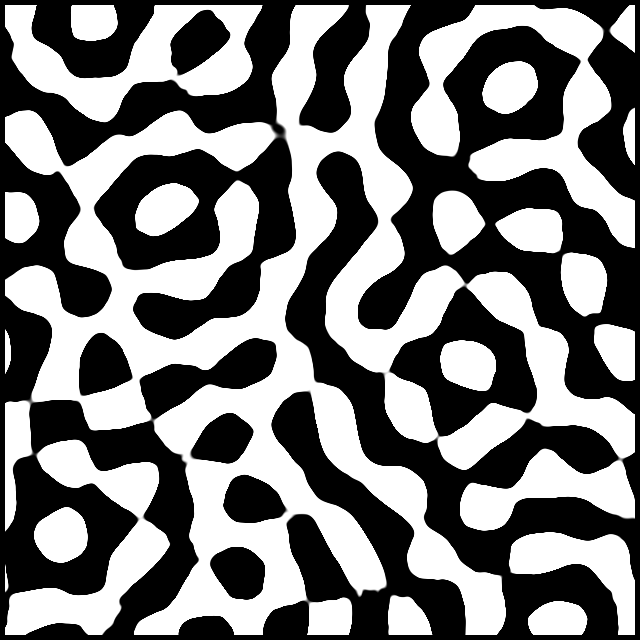
Write a WebGL 1 fragment shader that draws this pattern.

```glsl
precision highp float;

uniform vec2 u_resolution;

const float TAU = 6.28319;
const float WAVELENGTH = 0.105;
const float FRAME_WIDTH = 0.0078;
const int WAVE_COUNT = 16;
const int RING_SAMPLES = 14;
const vec3 INK = vec3(0.0);
const vec3 PAPER = vec3(1.0);

float hash(float n) {
  return fract(sin(n * 12.9898 + 4.137) * 43758.55);
}

vec2 direction(float angle) {
  return vec2(cos(angle), sin(angle));
}

// Layered sines of nearly equal wavelength, spread over all directions
float waveField(vec2 p, float wavelength) {
  float sum = 0.0;
  for (int i = 0; i < WAVE_COUNT; i++) {
    float id = float(i);
    float angle = 0.5 * TAU * (id + hash(id)) / float(WAVE_COUNT);
    float frequency = TAU / wavelength * mix(0.92, 1.08, hash(id + 31.0));
    sum += cos(frequency * dot(p, direction(angle)) + TAU * hash(id + 67.0));
  }
  return sum * sqrt(2.0 / float(WAVE_COUNT));
}

// Soft two-state response of the waves
float activation(vec2 p, float wavelength) {
  float f = waveField(p, wavelength);
  return f / sqrt(0.3 + f * f);
}

float ringAverage(vec2 p, float radius, float wavelength) {
  float sum = 0.0;
  for (int i = 0; i < RING_SAMPLES; i++) {
    float angle = TAU * float(i) / float(RING_SAMPLES);
    sum += activation(p + radius * direction(angle), wavelength);
  }
  return sum / float(RING_SAMPLES);
}

// Near inhibition and far support even out the stripe widths
float labyrinth(vec2 p, float wavelength) {
  float center = activation(p, wavelength);
  float inhibition = ringAverage(p, 0.61 * wavelength, wavelength);
  float support = ringAverage(p, 1.12 * wavelength, wavelength);
  return center - 2.5 * inhibition + 1.5 * support;
}

// Positive inside the frame, negative on it
float frameDistance(vec2 p, vec2 size, float width) {
  vec2 edge = min(p, size - p);
  return min(edge.x, edge.y) - width;
}

void main() {
  float unit = min(u_resolution.x, u_resolution.y);
  vec2 p = gl_FragCoord.xy / unit;
  float pixel = 1.0 / unit;

  float softness = 55.0 * pixel;
  float stripes = smoothstep(-softness, softness, labyrinth(p, WAVELENGTH));
  float frame = frameDistance(p, u_resolution / unit, FRAME_WIDTH);
  float inside = smoothstep(-0.5 * pixel, 0.5 * pixel, frame);

  gl_FragColor = vec4(mix(INK, PAPER, stripes * inside), 1.0);
}
```
